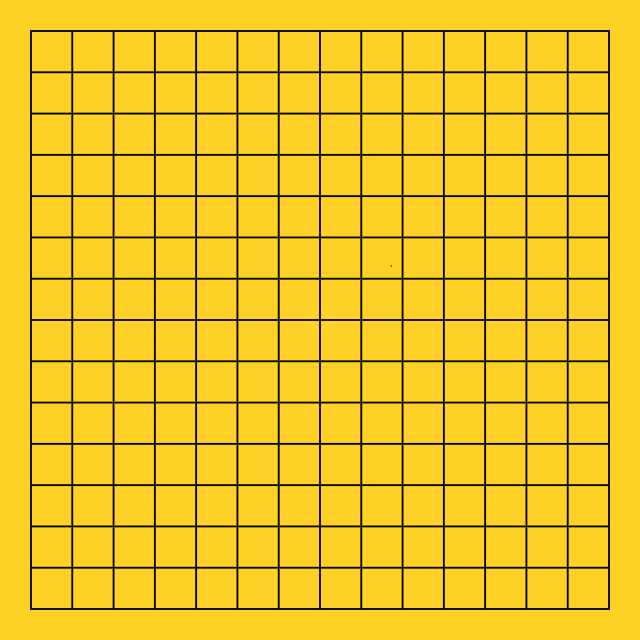
A three.js fragment shader for this pattern:

```glsl
varying vec2 vUv;

const vec3 PAPER = vec3(1.0, 0.82, 0.15);
const vec3 INK = vec3(0.0);
const float CELLS = 14.0;                    // cells across and down
const float PITCH = 0.06451;                 // spacing of the line centres
const float LINE_WIDTH = 0.00287;
const vec2 CENTER = vec2(0.5);
const vec2 SPECK_CENTER = vec2(0.6113, 0.5843);
const float SPECK_RADIUS = 0.0009;

// Share of a pixel covered by a band of the given half width
vec2 bandCoverage(vec2 offset, float halfWidth, vec2 pixel) {
  vec2 upper = min(offset + 0.5 * pixel, vec2(halfWidth));
  vec2 lower = max(offset - 0.5 * pixel, vec2(-halfWidth));
  return clamp((upper - lower) / pixel, 0.0, 1.0);
}

// Ruled lines, closed by square corners at the border
float gridCoverage(vec2 p, vec2 pixel) {
  float halfCells = 0.5 * CELLS;
  float halfLine = 0.5 * LINE_WIDTH;
  vec2 cell = p / PITCH + halfCells;
  vec2 nearest = clamp(floor(cell + 0.5), 0.0, CELLS);
  vec2 lines = bandCoverage((cell - nearest) * PITCH, halfLine, pixel);
  vec2 extent = bandCoverage(p, halfCells * PITCH + halfLine, pixel);
  vec2 ruled = lines * extent.yx;
  return max(ruled.x, ruled.y);
}

// Single stray ink speck
float speckCoverage(vec2 p, vec2 pixel) {
  float edge = max(pixel.x, pixel.y);
  float signedDistance = length(p) - SPECK_RADIUS;
  return clamp(0.5 - signedDistance / edge, 0.0, 1.0);
}

void main() {
  vec2 pixel = max(fwidth(vUv), vec2(0.00001));
  float grid = gridCoverage(vUv - CENTER, pixel);
  float speck = speckCoverage(vUv - SPECK_CENTER, pixel);
  gl_FragColor = vec4(mix(PAPER, INK, max(grid, speck)), 1.0);
}
```
